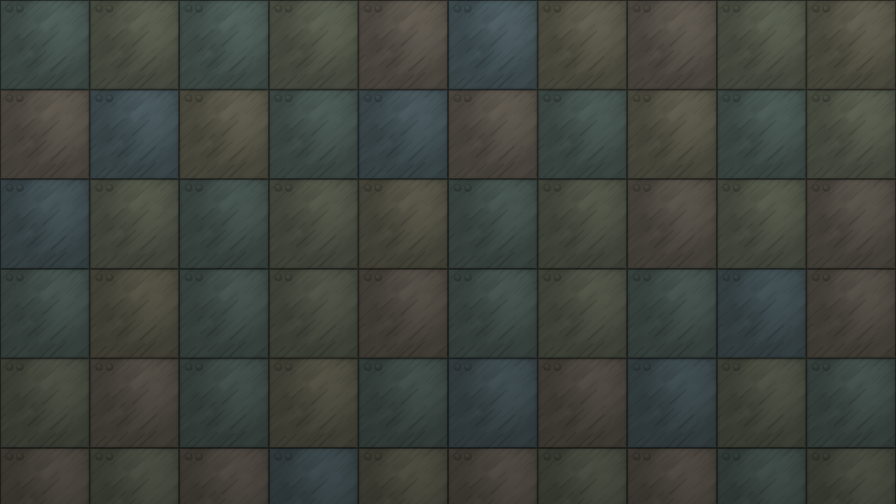
This texture is drawn by a WebGL 1 fragment shader. Its source:

```glsl
precision highp float;
// Square brushed slate-metal plates in muted tints, each with a diagonal grain, a soft sheen and two rivets.

uniform vec2 u_resolution;

#define TILES_ACROSS 10.0
#define SEAM_HALF_WIDTH 0.010
#define SEAM_DARKNESS 0.42
#define GRAIN_ANGLE 0.74
#define GRAIN_STRENGTH 0.07
#define SCRATCH_STRENGTH 0.12
#define SHEEN_STRENGTH 0.27
#define RIVET_RADIUS 0.030
#define RIVET_FIRST vec2(0.105, 0.092)
#define RIVET_SPACING 0.115
#define LIGHT_TOP 1.10
#define LIGHT_BOTTOM 0.84

float hash(vec2 p) {
    vec3 q = fract(vec3(p.xyx) * 0.1031);
    q += dot(q, q.yzx + 33.33);
    return fract((q.x + q.y) * q.z);
}

// Value noise; a small softness gives flat cells with narrow blended edges.
float cellNoise(vec2 p, float softness) {
    vec2 cell = floor(p);
    vec2 blend = smoothstep(0.5 - softness, 0.5 + softness, fract(p));
    float low = mix(hash(cell), hash(cell + vec2(1.0, 0.0)), blend.x);
    float high = mix(hash(cell + vec2(0.0, 1.0)), hash(cell + vec2(1.0, 1.0)), blend.x);
    return mix(low, high, blend.y);
}

// Five tints, staggered so that plates side by side always differ.
vec3 plateTint(vec2 id) {
    float rowShift = floor(5.0 * hash(vec2(id.y + 7.0, 19.0)));
    float jitter = floor(2.0 * hash(id + 41.0));
    float pick = mod(2.0 * id.x + rowShift + jitter, 5.0);
    vec3 moss = vec3(0.270, 0.288, 0.243);
    vec3 khaki = vec3(0.287, 0.283, 0.238);
    vec3 umber = vec3(0.289, 0.272, 0.243);
    vec3 teal = vec3(0.236, 0.282, 0.267);
    vec3 steel = vec3(0.230, 0.278, 0.290);
    if (pick < 0.5) return moss;
    if (pick < 1.5) return khaki;
    if (pick < 2.5) return umber;
    if (pick < 3.5) return teal;
    return steel;
}

// Thin dark strokes along the grain, one per cell, with random place and length.
float scratchLines(vec2 q, float pixel) {
    vec2 grid = q * vec2(2.6, 15.0);
    float row = floor(grid.y);
    grid.x += 7.0 * hash(vec2(row + 40.0, 5.0));
    vec2 cell = vec2(floor(grid.x), row) + 60.0;
    float offset = abs(fract(grid.y) - 0.5) / 15.0;
    float reach = mix(0.15, 0.46, hash(cell));
    float ends = 1.0 - smoothstep(reach - 0.08, reach, abs(fract(grid.x) - 0.5));
    float line = 1.0 - smoothstep(0.005, 0.007 + 0.7 * pixel, offset);
    return line * ends * hash(cell + 31.0);
}

// Brightness of the brushed surface; uv runs down from the upper left corner.
float brushedSurface(vec2 uv, vec2 id, float pixel) {
    float c = cos(GRAIN_ANGLE);
    float s = sin(GRAIN_ANGLE);
    vec2 along = vec2(c * uv.x - s * uv.y, s * uv.x + c * uv.y);

    float planks = cellNoise(along * vec2(4.0, 9.0) + 20.0, 0.16) - 0.5;
    float fibres = cellNoise(along * vec2(4.0, 30.0) + 50.0, 0.5) - 0.5;

    // The sheen breaks up along the grain and shifts a little between plates.
    float shift = 0.04 * (hash(id + 3.0) - 0.5);
    vec2 fromSheen = uv - vec2(0.67 + shift, 0.25) + planks * vec2(0.20, -0.08);
    float sheen = 1.0 - smoothstep(0.04, 0.60, length(fromSheen * vec2(1.15, 0.80)));

    return 0.92 + SHEEN_STRENGTH * sheen + 0.04 * planks
        + GRAIN_STRENGTH * fibres - SCRATCH_STRENGTH * scratchLines(along, pixel);
}

// Small domed rivets lit from above, with a dark rim.
float rivetShade(vec2 uv, float pixel) {
    float shade = 1.0;
    for (int i = 0; i < 2; i++) {
        vec2 q = uv - RIVET_FIRST - vec2(RIVET_SPACING * float(i), 0.0);
        float rim = 1.0 - smoothstep(RIVET_RADIUS, RIVET_RADIUS + 0.012 + pixel, length(q - vec2(0.003, 0.008)));
        float dome = 1.0 - smoothstep(RIVET_RADIUS - pixel, RIVET_RADIUS + 0.5 * pixel, length(q));
        float lit = 0.99 - 0.13 * dot(q, vec2(0.45, 0.9)) / RIVET_RADIUS;
        shade = mix(shade, 0.78, rim);
        shade = mix(shade, lit, dome);
    }
    return shade;
}

void main() {
    // Plate units, with whole plates starting at the upper left corner.
    float pixel = TILES_ACROSS / u_resolution.x;
    vec2 p = vec2(gl_FragCoord.x, u_resolution.y - gl_FragCoord.y) * pixel;
    vec2 id = floor(p);
    vec2 uv = fract(p);

    float wear = 0.98 + 0.04 * hash(id + 73.0);
    vec3 color = plateTint(id) * wear * brushedSurface(uv, id, pixel) * rivetShade(uv, pixel);

    // Edge shading and the dark seam between plates.
    vec2 toEdge = min(uv, 1.0 - uv);
    float edge = min(toEdge.x, toEdge.y);
    color *= mix(0.92, 1.0, smoothstep(0.0, 0.05, edge));
    float seam = 1.0 - smoothstep(SEAM_HALF_WIDTH - 0.5 * pixel, SEAM_HALF_WIDTH + 0.5 * pixel, edge);
    color *= 1.0 - SEAM_DARKNESS * seam;

    // Overall light falls off toward the bottom.
    color *= mix(LIGHT_BOTTOM, LIGHT_TOP, gl_FragCoord.y / u_resolution.y);
    gl_FragColor = vec4(color, 1.0);
}
```
